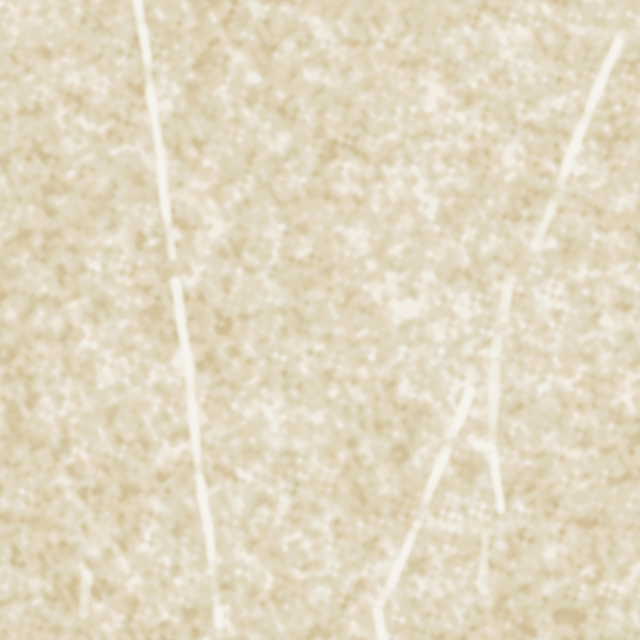
Reproduce this texture procedurally as a Shadertoy shader.

```glsl
const vec3 TAN = vec3(0.82, 0.75, 0.60);
const vec3 SAND = vec3(0.875, 0.833, 0.725);
const vec3 CREAM = vec3(0.89, 0.85, 0.77);
const vec3 IVORY = vec3(0.95, 0.93, 0.89);
const vec3 SCRATCH_WHITE = vec3(0.965, 0.957, 0.93);

const float MEAN_TONE = 0.54;
const float GRAIN_CONTRAST = 1.0;
const float EDGE_DARKENING = 0.28;
const float HUE_DRIFT = 0.025;
const float SCRATCH_WOBBLE = 0.006;
const float SCRATCH_BREAKS = 24.0;
const float SCRATCH_SOFTNESS = 0.005;

float hash(vec2 p) {
    return fract(sin(dot(p, vec2(127.1, 311.7))) * 43758.5453);
}

float valueNoise(vec2 p) {
    vec2 cell = floor(p);
    vec2 f = fract(p);
    f = f * f * (3.0 - 2.0 * f);
    float low = mix(hash(cell), hash(cell + vec2(1, 0)), f.x);
    float high = mix(hash(cell + vec2(0, 1)), hash(cell + vec2(1, 1)), f.x);
    return mix(low, high, f.y);
}

// Noise centred on zero, turned so that its lattice does not show
float turnedNoise(vec2 p, float frequency, float angle) {
    float c = cos(angle), s = sin(angle);
    return valueNoise(mat2(c, s, -s, c) * p * frequency + 17.0 * angle) - 0.5;
}

// Fine mottling over broad, faint clouds
float grain(vec2 p) {
    return 0.60 * turnedNoise(p, 60.0, 0.6)
         + 0.60 * turnedNoise(p, 98.0, 1.1)
         + 0.32 * turnedNoise(p, 27.0, 2.0)
         + 0.25 * turnedNoise(p, 6.0, 2.7);
}

// Soft line whose strength and width vary along its length
float scratch(vec2 p, vec2 a, vec2 b, float halfWidth) {
    vec2 ab = b - a;
    float t = clamp(dot(p - a, ab) / dot(ab, ab), 0.0, 1.0);
    float along = t * length(ab);
    float wear = valueNoise(vec2(along * SCRATCH_BREAKS, 91.0 * a.x));
    float d = length(p - a - ab * t);
    float w = halfWidth * mix(0.65, 1.15, wear);
    float line = 1.0 - smoothstep(w - SCRATCH_SOFTNESS, w + SCRATCH_SOFTNESS, d);
    return line * smoothstep(-0.15, 0.5, wear);
}

float scratches(vec2 p) {
    p.x += SCRATCH_WOBBLE * turnedNoise(p, 16.0, 0.3);

    // Long left scratch
    float m = scratch(p, vec2(0.214, 1.01), vec2(0.271, 0.60), 0.0075);
    m = max(m, scratch(p, vec2(0.275, 0.56), vec2(0.344, 0.025), 0.0075));

    // Slanted right scratch, in two runs
    m = max(m, scratch(p, vec2(0.966, 0.935), vec2(0.827, 0.596), 0.0085));
    m = max(m, scratch(p, vec2(0.735, 0.39), vec2(0.651, 0.18), 0.0085));
    m = max(m, scratch(p, vec2(0.651, 0.18), vec2(0.589, 0.045), 0.0085));
    m = max(m, scratch(p, vec2(0.589, 0.045), vec2(0.60, -0.01), 0.0085));

    // Upright branch between the runs
    m = max(m, 0.8 * scratch(p, vec2(0.797, 0.575), vec2(0.776, 0.45), 0.0095));
    m = max(m, 0.8 * scratch(p, vec2(0.776, 0.45), vec2(0.770, 0.31), 0.0085));
    m = max(m, scratch(p, vec2(0.770, 0.31), vec2(0.782, 0.205), 0.007));
    m = max(m, scratch(p, vec2(0.742, 0.305), vec2(0.770, 0.30), 0.007));

    // Short faint marks
    m = max(m, 0.6 * scratch(p, vec2(0.759, 0.17), vec2(0.757, 0.08), 0.007));
    m = max(m, 0.6 * scratch(p, vec2(0.137, 0.10), vec2(0.132, 0.04), 0.008));
    return max(m, 0.4 * scratch(p, vec2(0.11, 0.23), vec2(0.18, 0.14), 0.006));
}

vec3 paperColour(float tone) {
    vec3 colour = mix(TAN, SAND, clamp(tone / 0.4, 0.0, 1.0));
    colour = mix(colour, CREAM, clamp((tone - 0.4) / 0.2, 0.0, 1.0));
    return mix(colour, IVORY, clamp((tone - 0.6) / 0.4, 0.0, 1.0));
}

void mainImage(out vec4 fragColor, in vec2 fragCoord) {
    vec2 uv = fragCoord / iResolution.xy;
    vec2 fromCentre = uv - 0.5;

    // Mottled paper, palest near the middle
    float tone = MEAN_TONE + GRAIN_CONTRAST * grain(uv);
    tone -= EDGE_DARKENING * (dot(fromCentre, fromCentre) - 1.0 / 6.0);
    vec3 colour = paperColour(tone);
    colour += HUE_DRIFT * turnedNoise(uv, 45.0, 0.9) * vec3(0.6, -0.3, -0.6);

    // Pale scratches over the grain
    colour = mix(colour, SCRATCH_WHITE, 0.95 * scratches(uv));
    fragColor = vec4(colour, 1.0);
}
```
